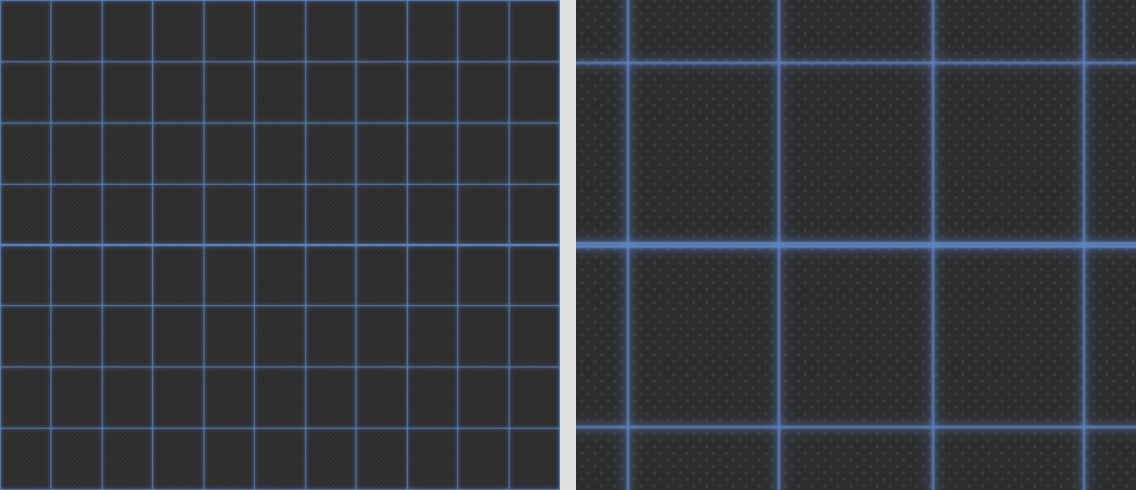
Left, the full canvas; right, a detail of the centre.
A WebGL 1 fragment shader for this pattern:

```glsl
precision highp float;

uniform vec2 u_resolution;

// Lengths are in design units: the canvas is 512 by 448 of them at any size.
const vec2 CANVAS = vec2(512.0, 448.0);
const vec2 CELLS = vec2(11.0, 8.0);
const float LINE_HALF_WIDTH = 0.5;
const float CORE_STRENGTH = 0.30;
const float GLOW_STRENGTH = 0.50;
const float GLOW_REACH = 1.25;
const float MIDLINE_BOOST = 0.20;
const float DOT_PITCH = 4.0;
const float DOT_RADIUS = 0.5;
const vec3 GROUND_COLOR = vec3(0.176);
const vec3 DOT_COLOR = vec3(0.230);
const vec3 LINE_COLOR = vec3(0.370, 0.525, 0.790);

// Antialiased coverage of a shape with the given half width.
float coverage(float dist, float halfWidth, float pixel) {
  return clamp((halfWidth - dist) / pixel + 0.5, 0.0, 1.0);
}

// Distance to the nearest dot of a square lattice.
float latticeDistance(vec2 p) {
  return length(mod(p + 0.5 * DOT_PITCH, DOT_PITCH) - 0.5 * DOT_PITCH);
}

// Two lattices, half a pitch apart, make the staggered mesh.
float dotMesh(vec2 p, float pixel) {
  vec2 q = p - DOT_RADIUS;
  float dist = min(latticeDistance(q), latticeDistance(q + 0.5 * DOT_PITCH));
  return coverage(dist, DOT_RADIUS, pixel);
}

// Vertical lines snap to whole design units; the last stays inside the edge.
float columnDistance(float x) {
  float pitch = CANVAS.x / CELLS.x;
  float center = floor(floor(x / pitch + 0.5) * pitch + 0.01) + LINE_HALF_WIDTH;
  return abs(x - min(center, CANVAS.x - LINE_HALF_WIDTH));
}

// Horizontal lines mirror about the middle, where two meet as a double line.
float rowDistance(float y) {
  float pitch = CANVAS.y / CELLS.y;
  float fromEdge = min(y, CANVAS.y - y);
  float index = min(floor(fromEdge / pitch + 0.5), 0.5 * CELLS.y);
  float center = index * pitch + LINE_HALF_WIDTH;
  // The middle pair sits just inside each half.
  center -= step(0.5 * CELLS.y, index) * 2.0 * LINE_HALF_WIDTH;
  return abs(fromEdge - center);
}

// Solid core with a soft halo.
float glowingLine(float dist, float pixel) {
  float core = CORE_STRENGTH * coverage(dist, LINE_HALF_WIDTH, pixel);
  return core + GLOW_STRENGTH * exp(-dist / GLOW_REACH);
}

void main() {
  vec2 p = gl_FragCoord.xy / u_resolution * CANVAS;
  float pixel = CANVAS.y / u_resolution.y;

  vec3 color = mix(GROUND_COLOR, DOT_COLOR, dotMesh(p, pixel));

  float columns = glowingLine(columnDistance(p.x), pixel);
  float rows = glowingLine(rowDistance(p.y), pixel);
  rows += MIDLINE_BOOST * exp(-abs(p.y - 0.5 * CANVAS.y) / GLOW_REACH);

  float light = 1.0 - (1.0 - columns) * (1.0 - min(rows, 1.0));
  gl_FragColor = vec4(mix(color, LINE_COLOR, light), 1.0);
}
```
